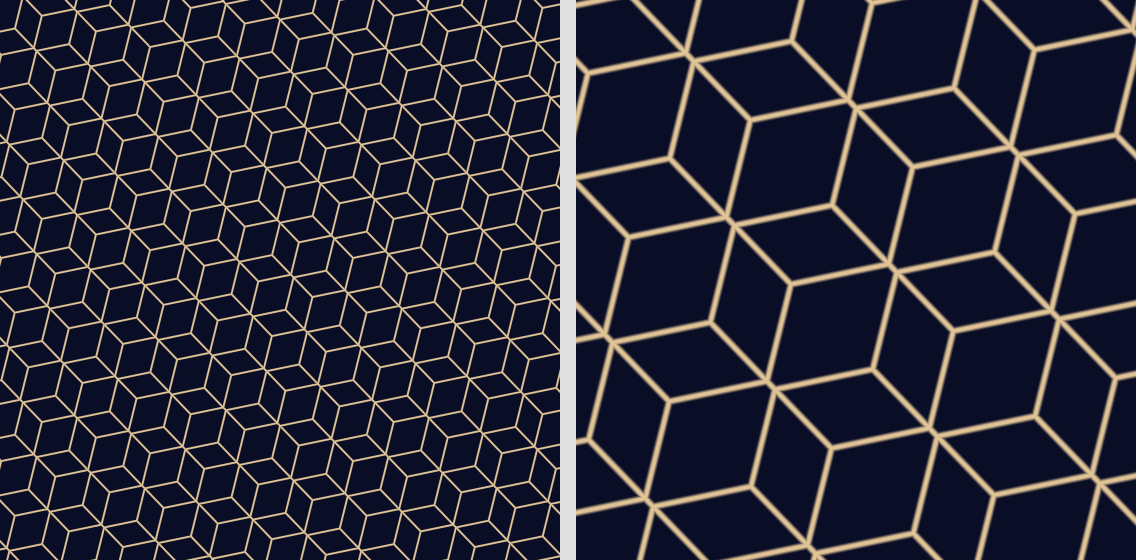
Left, the full canvas; right, a detail of the centre.
Reproduce this pattern procedurally as a three.js fragment shader.

```glsl
varying vec2 vUv;

#define SPACING 0.1006              // distance between neighbouring nodes
#define TILT 0.8046                 // downward slope of the link axis, radians
#define ANCHOR vec2(0.4977, 0.6047) // position of one node
#define LINK 0.517                  // half length of the axial link, in spacings
#define SPLIT 0.034                 // offset of the slanted edges from a node
#define LINE_WIDTH 0.00345
#define SOFTNESS 0.0013
#define NAVY vec3(0.04, 0.05, 0.15)
#define GOLD vec3(0.88, 0.77, 0.59)

const vec2 CELL = vec2(1.7320508, 1.0);

float segmentDistance(vec2 p, vec2 a, vec2 b) {
  vec2 pa = p - a;
  vec2 ba = b - a;
  return length(pa - ba * clamp(dot(pa, ba) / dot(ba, ba), 0.0, 1.0));
}

// Edges around each node of a rectangular grid, folded into one quadrant
float nodeEdges(vec2 p) {
  vec2 q = abs((fract(p / CELL + 0.5) - 0.5) * CELL);
  float link = segmentDistance(q, vec2(0.0), vec2(LINK, 0.0));
  vec2 corner = vec2(0.5 * CELL.x - LINK, 0.5);
  float slant = segmentDistance(q, vec2(SPLIT, 0.0), corner);
  return min(link, slant);
}

void main() {
  // Turn the canvas so that the links lie along x
  vec2 p = (vUv - ANCHOR) / SPACING;
  float c = cos(TILT);
  float s = sin(TILT);
  p = vec2(c * p.x - s * p.y, s * p.x + c * p.y);

  // Two staggered grids form the triangular lattice of tumbling cubes
  float edge = min(nodeEdges(p), nodeEdges(p + 0.5 * CELL)) * SPACING;

  float halfWidth = 0.5 * LINE_WIDTH;
  float ink = 1.0 - smoothstep(halfWidth - SOFTNESS, halfWidth + SOFTNESS, edge);
  gl_FragColor = vec4(mix(NAVY, GOLD, ink), 1.0);
}
```
